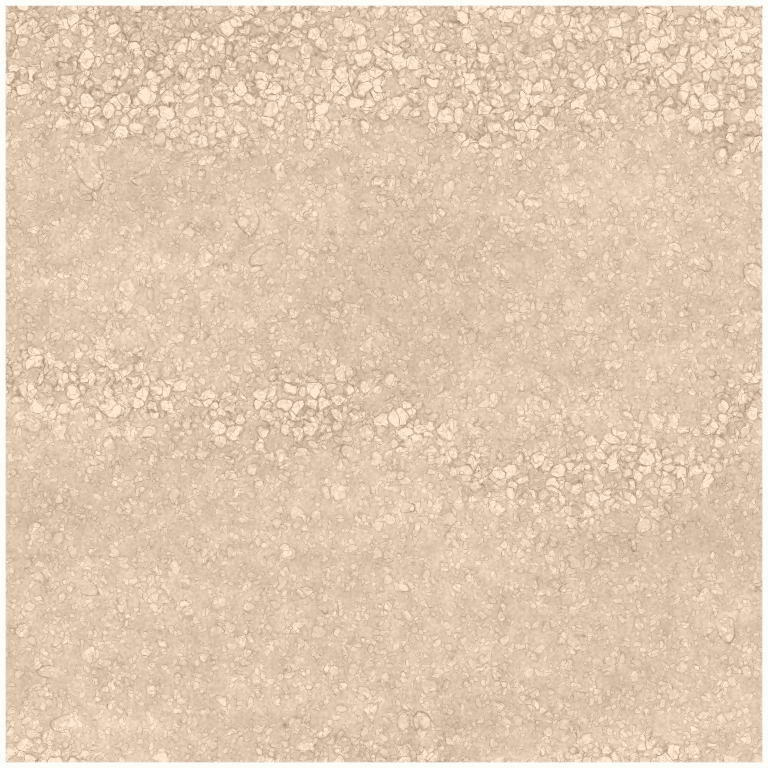
Write a three.js fragment shader that draws this texture.

```glsl
varying vec2 vUv;

#define DARK_STONE vec3(0.78, 0.68, 0.585)
#define PALE_STONE vec3(0.985, 0.895, 0.805)
#define MARGIN_COLOR vec3(0.99, 0.99, 0.975)
#define MARGIN 0.0075
#define BASE_TONE 0.47
#define COARSE_CELLS 58.0
#define MEDIUM_CELLS 88.0
#define FINE_CELLS 145.0
#define SHELLS 24

vec2 hash2(vec2 p) {
  vec3 q = fract(p.xyx * vec3(0.1031, 0.1030, 0.0973));
  q += dot(q, q.yzx + 33.33);
  return fract((q.xx + q.yz) * q.zy);
}

float cornerSlope(vec2 cell, vec2 offset) {
  float a = 6.2832 * hash2(cell).x;
  return dot(vec2(cos(a), sin(a)), offset);
}

float gradientNoise(vec2 p) {
  vec2 i = floor(p), f = fract(p);
  vec2 u = f * f * f * (f * (f * 6.0 - 15.0) + 10.0);
  vec2 e = vec2(1.0, 0.0);
  float low = mix(cornerSlope(i, f), cornerSlope(i + e, f - e), u.x);
  float high = mix(cornerSlope(i + e.yx, f - e.yx), cornerSlope(i + 1.0, f - 1.0), u.x);
  return mix(low, high, u.y);
}

float fbm(vec2 p) {
  float sum = 0.0, amp = 0.6;
  for (int i = 0; i < 4; i++) {
    sum += amp * gradientNoise(p);
    p = p * 2.03 + 19.7;
    amp *= 0.55;
  }
  return sum;
}

// Rounded, unevenly sized cells: x = depth inside the grain, yz = random id
vec3 grains(vec2 p) {
  vec2 i = floor(p), f = fract(p), id = vec2(0.0);
  float near = 9.0, next = 9.0;
  for (int y = -1; y <= 1; y++) {
    for (int x = -1; x <= 1; x++) {
      vec2 cell = vec2(float(x), float(y));
      vec2 h = 0.1 + 0.8 * hash2(i + cell);
      vec2 k = hash2(i + cell + 71.0);
      float d = length(cell + h - f) - 0.3 * k.y;
      if (d < near) {
        next = near;
        near = d;
        id = k;
      } else {
        next = min(next, d);
      }
    }
  }
  return vec3(min(next - near, 0.34 - near), id);
}

// Pale fill and brown rim of the share of grains that is picked
float grainTone(vec3 grain, float share, float fill, float rim) {
  float d = (grain.x - 0.02) / 0.1;
  float body = fill * (0.4 + 0.6 * grain.z) * smoothstep(0.04, 0.18, grain.x);
  return step(grain.y, share) * (body - rim * exp(-d * d));
}

// Strength of the coarse, bright sediment layers
float layers(vec2 p) {
  float y = p.y + 0.05 * gradientNoise(vec2(p.x * 6.0, 2.5)) + 0.04 * gradientNoise(p * 15.0);
  float top = smoothstep(0.79, 0.86, y);
  float center = 0.49 - 0.11 * smoothstep(0.2, 0.8, p.x) + 0.12 * smoothstep(0.86, 1.0, p.x);
  float d = (y - center) / 0.048;
  float middle = exp(-d * d);
  float bottom = 0.6 * (1.0 - smoothstep(0.0, 0.045, y));
  float patches = 1.0 + 0.9 * gradientNoise(p * 11.0 + 4.0);
  return clamp(max(top, max(middle, bottom)) * patches, 0.0, 1.0);
}

// Broken curved shell outlines and small dark pits
float shellShade(vec2 p) {
  float shade = 0.0;
  for (int i = 0; i < SHELLS; i++) {
    float n = float(i);
    vec2 h = hash2(vec2(n, 5.0)), k = hash2(vec2(n, 43.0));
    vec2 r = p - vec2(h.x, h.y * 0.75 + 0.03);
    float a = 6.2832 * k.x;
    r = mat2(cos(a), sin(a), -sin(a), cos(a)) * r;
    float radius = mix(0.008, 0.028, k.y * k.y);
    float ring = length(r * vec2(1.0, 1.9)) - radius;
    float arc = smoothstep(-0.5, 0.4, r.x / radius);
    shade += 0.5 * arc * (1.0 - smoothstep(0.0006, 0.0024, abs(ring)));
    shade -= 0.15 * (1.0 - smoothstep(-0.006, 0.0, ring));
    vec2 s = (p - hash2(vec2(n, 91.0))) * vec2(1.0, 1.0 + k.x);
    shade += 0.6 * k.y * (1.0 - smoothstep(0.001, 0.006, length(s)));
  }
  return shade;
}

void main() {
  vec2 p = vUv;
  vec2 warp = 0.008 * vec2(gradientNoise(p * 48.0), gradientNoise(p * 48.0 + 17.0));
  warp += 0.003 * vec2(gradientNoise(p * 130.0), gradientNoise(p * 130.0 + 31.0));
  vec2 q = p + warp;
  float layer = layers(p);

  // Cloudy bedding and fine matrix
  float tone = BASE_TONE + 0.36 * fbm(p * vec2(3.0, 8.0)) + 0.42 * fbm(p * 42.0);
  tone += 0.28 * gradientNoise(p * 190.0) + 0.2 * gradientNoise(p * 310.0);

  // Grains of three sizes, the largest crowded in the layers
  tone += grainTone(grains(q * FINE_CELLS), 0.45 + 0.2 * layer, 0.32, 0.26);
  tone += grainTone(grains(q * MEDIUM_CELLS + 37.0), 0.2 + 0.4 * layer, 0.26 + 0.14 * layer, 0.28);
  float strength = mix(0.5, 1.0, layer);
  tone += grainTone(grains(q * COARSE_CELLS), 0.08 + 0.75 * layer, 0.58 * strength, 0.38 * strength);

  // Meandering seams and shells
  float seam = 1.0 - smoothstep(0.006, 0.032, abs(fbm(q * 17.0 + 8.0)));
  tone -= seam * (0.08 + 0.22 * layer);
  tone -= shellShade(p + 0.4 * warp);

  vec3 stone = mix(DARK_STONE, PALE_STONE, clamp(tone, -0.6, 1.06));
  vec2 side = min(p, 1.0 - p);
  float inside = smoothstep(MARGIN - 0.0015, MARGIN + 0.0015, min(side.x, side.y));
  gl_FragColor = vec4(mix(MARGIN_COLOR, stone, inside), 1.0);
}
```
